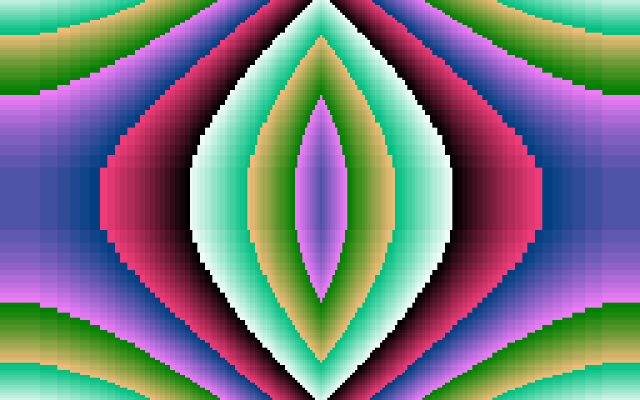
Reproduce this background procedurally as a Shadertoy shader.

```glsl
// Nested lens-shaped colour bands on a coarse mosaic grid.
// A saddle-shaped field (rising with height, falling away from the sides) is
// cut into whole levels, and each level wraps through a stepped palette.

const vec2 GRID = vec2(256.0, 160.0);        // mosaic blocks across and up
const vec2 CURVE = vec2(256.0, 160.0);       // squared blocks per level, by axis
const float MIDDLE_ROW = 80.0;               // row where the lens is widest
const float BASE_LEVEL = 21.0;               // level at the centre and the sides
const vec3 RAMP = vec3(16.0, 64.0, 32.0);    // levels per red, green, blue cycle
const int SAMPLES = 3;                       // edge smoothing samples per axis

// Each channel is a sawtooth with its own period.
vec3 palette(float level) {
    return fract((level + 0.01) / RAMP);
}

// Whole-numbered field height of the block under uv.
float saddleLevel(vec2 uv) {
    vec2 block = floor(uv * GRID);
    float sideDistance = min(block.x, GRID.x - block.x);
    float rowDistance = block.y - MIDDLE_ROW;
    vec2 steps = vec2(sideDistance * sideDistance, rowDistance * rowDistance);
    steps = floor((steps + 0.01) / CURVE);
    return BASE_LEVEL - steps.x + steps.y;
}

void mainImage(out vec4 fragColor, in vec2 fragCoord) {
    // Average a small grid of samples to soften the block edges.
    vec3 total = vec3(0.0);
    for (int j = 0; j < SAMPLES; j++) {
        for (int i = 0; i < SAMPLES; i++) {
            vec2 offset = (vec2(i, j) + 0.5) / float(SAMPLES) - 0.5;
            total += palette(saddleLevel((fragCoord + offset) / iResolution.xy));
        }
    }
    fragColor = vec4(total / float(SAMPLES * SAMPLES), 1.0);
}
```
